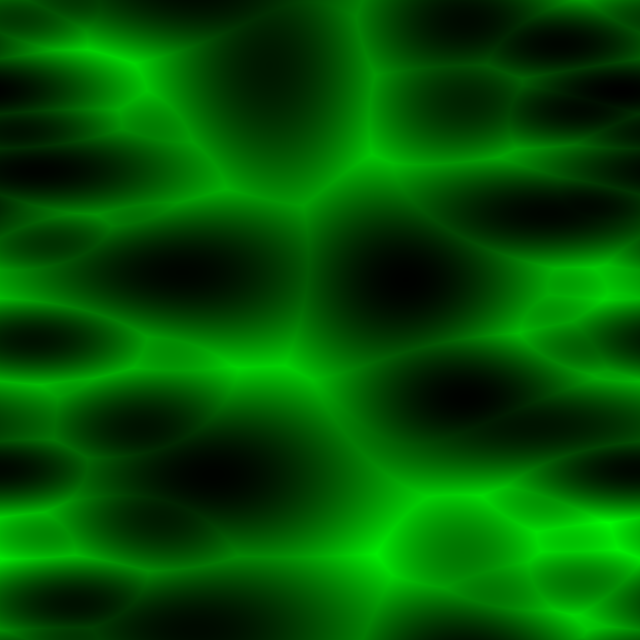
Write a WebGL 1 fragment shader that draws this texture.

```glsl
precision highp float;

uniform vec2 u_resolution;

#define TAU 6.2831853
#define RING_RADIUS 1.2
#define TUBE_RADIUS 0.56
#define SEED vec3(17.3, 9.6, 23.4)
#define GLOW vec3(0.0, 1.0, 0.0)
#define GAIN 1.0

// One pseudo-random point inside each unit cell
vec3 hash3(vec3 cell) {
    vec3 q = fract(cell * vec3(0.1031, 0.1030, 0.0973));
    q += dot(q, q.yxz + 33.33);
    return fract((q.xxy + q.yxx) * q.zyx);
}

// Squared distance to the nearest scattered point
float cellular(vec3 p) {
    vec3 base = floor(p);
    vec3 local = p - base;
    float nearest = 8.0;
    for (int z = -1; z <= 1; z++) {
        for (int y = -1; y <= 1; y++) {
            for (int x = -1; x <= 1; x++) {
                vec3 offset = vec3(float(x), float(y), float(z));
                vec3 toPoint = offset + hash3(base + offset) - local;
                nearest = min(nearest, dot(toPoint, toPoint));
            }
        }
    }
    return nearest;
}

// Wraps the unit square around a torus: seamless both ways,
// cells flatten at the outer rim and round out at the inner one
vec3 torus(vec2 uv) {
    vec2 angle = uv * TAU;
    float ring = RING_RADIUS + TUBE_RADIUS * cos(angle.x);
    return vec3(ring * cos(angle.y), ring * sin(angle.y), TUBE_RADIUS * sin(angle.x));
}

void main() {
    vec2 uv = gl_FragCoord.xy / u_resolution;
    float brightness = GAIN * cellular(torus(uv) + SEED);
    gl_FragColor = vec4(GLOW * clamp(brightness, 0.0, 1.0), 1.0);
}
```
